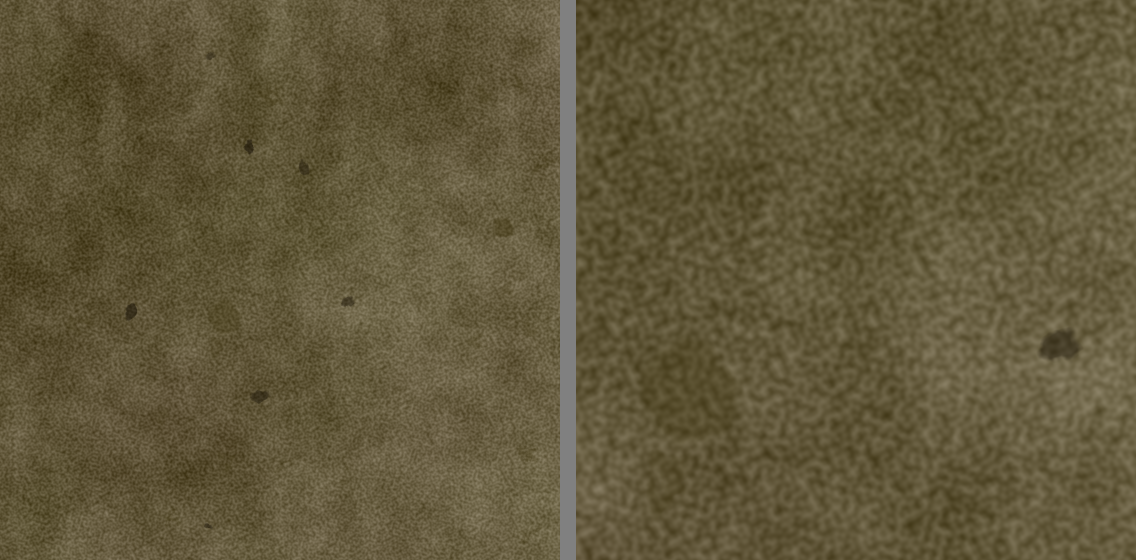
Left, the full canvas; right, a detail of the centre.
This texture is drawn by a three.js fragment shader. Its source:

```glsl
// Aged olive-brown paper or suede: cloudy tone, mottling and fine grain from
// gradient noise, darker towards the upper left, with ragged stains, chips
// and smudges scattered on jittered grids.

#define BASE_COLOR vec3(0.388, 0.348, 0.233)
#define STAIN_COLOR vec3(0.265, 0.225, 0.085)
#define CHIP_COLOR vec3(0.175, 0.145, 0.075)
#define CLOUD_AMOUNT 0.075
#define MOTTLE_AMOUNT 0.058
#define STREAK_AMOUNT 0.07
#define GRAIN_AMOUNT 0.125
#define GRAIN_SCALE 205.0
#define SHADE_AMOUNT 0.058
#define SPOT_CHANCE 0.2

varying vec2 vUv;

vec2 hash2(vec2 p) {
  vec3 q = fract(vec3(p.xyx) * vec3(0.1031, 0.1030, 0.0973));
  q += dot(q, q.yzx + 33.33);
  return fract((q.xx + q.yz) * q.zy);
}

mat2 rotation(float angle) {
  float c = cos(angle), s = sin(angle);
  return mat2(c, -s, s, c);
}

float cornerSlope(vec2 cell, vec2 offset) {
  float angle = 6.2832 * hash2(cell + 211.0).x;
  return dot(vec2(cos(angle), sin(angle)), offset);
}

float gradientNoise(vec2 p) {
  vec2 i = floor(p), f = fract(p);
  vec2 u = f * f * f * (f * (f * 6.0 - 15.0) + 10.0);
  vec2 e = vec2(1.0, 0.0);
  float low = mix(cornerSlope(i, f), cornerSlope(i + e.xy, f - e.xy), u.x);
  float high = mix(cornerSlope(i + e.yx, f - e.yx), cornerSlope(i + e.xx, f - e.xx), u.x);
  return mix(low, high, u.y);
}

float fbm(vec2 p) {
  float sum = 0.0, amplitude = 1.0;
  for (int i = 0; i < 4; i++) {
    sum += amplitude * gradientNoise(p);
    p = rotation(0.65) * p * 2.03 + 17.0;
    amplitude *= 0.55;
  }
  return sum;
}

// Coverage of ragged ellipses, one at most per grid cell, denser to the right.
float spots(vec2 p, float cells, float radius, float stretch, float ragged, float soft, float seed) {
  p += ragged * vec2(fbm(p * 42.0 + seed), fbm(p * 42.0 + seed + 71.0));
  vec2 home = floor(p * cells);
  float cover = 0.0;
  for (int y = -1; y <= 1; y++) {
    for (int x = -1; x <= 1; x++) {
      vec2 cell = home + vec2(float(x), float(y));
      vec2 place = hash2(cell + seed);
      vec2 pick = hash2(cell + seed + 57.0);
      vec2 look = hash2(cell + seed + 123.0);
      float present = step(pick.x, SPOT_CHANCE * (0.4 + 1.2 * cell.x / cells));
      vec2 d = rotation(6.2832 * pick.y) * (p - (cell + 0.2 + 0.6 * place) / cells);
      float size = radius * mix(0.55, 1.1, look.x);
      float dist = length(d * vec2(1.0, stretch)) - size;
      float shape = 1.0 - smoothstep(-soft, soft, dist);
      cover = max(cover, present * shape * mix(0.45, 1.0, look.y));
    }
  }
  return cover;
}

void main() {
  vec2 p = vUv;

  // Broad light and shade, with vertical streaks fading in near the top
  vec2 toShade = (p - vec2(0.17, 0.64)) * vec2(1.0, 1.15);
  float shade = exp(-5.0 * dot(toShade, toShade));
  float cloud = fbm(p * 3.2 + 5.0);
  float streak = fbm(p * vec2(11.0, 2.6) + 31.0) * smoothstep(0.45, 0.95, p.y);
  float tone = 0.018 - SHADE_AMOUNT * shade + 0.022 * (p.x - 0.5);
  tone += CLOUD_AMOUNT * cloud + STREAK_AMOUNT * streak;

  // Mottled patches and suede-like grain
  float mottle = fbm(p * 17.0 + 83.0);
  vec2 g = rotation(0.5) * p * GRAIN_SCALE;
  float grain = gradientNoise(g) + 0.5 * gradientNoise(rotation(0.9) * g * 0.55 + 40.0);
  tone += MOTTLE_AMOUNT * mottle + GRAIN_AMOUNT * grain;

  // Shadows lean yellow, and some patches lean green
  vec3 color = BASE_COLOR + tone * vec3(1.0, 1.0, 1.08);
  color += vec3(-0.008, 0.003, -0.012) * fbm(p * 2.6 + 140.0);

  // Smudges, round stains and small dark chips
  float smudge = spots(p, 9.0, 0.017, 1.8, 0.026, 0.011, 19.0);
  float stain = spots(p, 4.0, 0.031, 1.08, 0.007, 0.004, 47.0);
  float chip = spots(p, 6.0, 0.015, 1.7, 0.007, 0.003, 88.0);
  vec3 texture_ = vec3(0.45 * GRAIN_AMOUNT * grain);
  color = mix(color, STAIN_COLOR + texture_, 0.5 * smudge);
  color = mix(color, STAIN_COLOR + texture_, (0.7 + 0.4 * mottle) * stain);
  color = mix(color, CHIP_COLOR + texture_, 0.85 * chip);

  gl_FragColor = vec4(clamp(color, 0.0, 1.0), 1.0);
}
```
